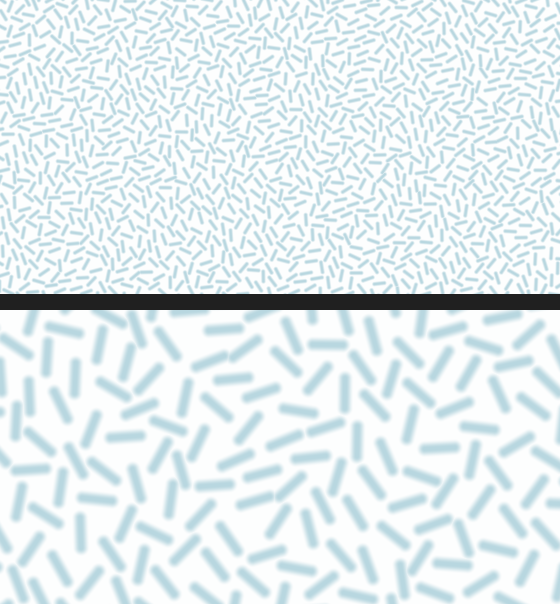
Top: the whole. Bottom: its middle third, enlarged.
Give the GLSL for this pattern, as a WebGL 2 fragment shader.

```glsl
#version 300 es
precision highp float;
// Short round-ended pale blue dashes scattered at all angles on white, without touching.

uniform vec2 u_resolution;
out vec4 fragColor;

const float PI = 3.14159265;
const float CELLS_ACROSS = 48.0;  // grid cells per canvas width
const float GRID_TILT = 0.47;     // hides the rows of the grid
const float HALF_LENGTH = 0.43;   // the rest is in cell units
const float RADIUS = 0.14;
const float SOFTNESS = 0.115;
const int CANDIDATES = 9;
const vec3 PAPER = vec3(0.993, 0.995, 0.995);
const vec3 INK = vec3(0.722, 0.842, 0.877);

float hash(vec2 p, float seed) {
    return fract(sin(dot(p, vec2(127.1, 311.7)) + seed * 74.7) * 43758.5453);
}

vec2 jitter(vec2 cell, float seed, float amount) {
    return (vec2(hash(cell, seed), hash(cell, seed + 0.37)) - 0.5) * 2.0 * amount;
}

mat2 rotation(float angle) {
    float c = cos(angle), s = sin(angle);
    return mat2(c, s, -s, c);
}

float cross2(vec2 a, vec2 b) {
    return a.x * b.y - a.y * b.x;
}

// A dash is stored as its two end points: xy and zw.
vec4 makeDash(vec2 center, float angle) {
    vec2 arm = HALF_LENGTH * vec2(cos(angle), sin(angle));
    return vec4(center - arm, center + arm);
}

float pointToDash(vec2 p, vec4 dash) {
    vec2 along = dash.zw - dash.xy;
    vec2 offset = p - dash.xy;
    float t = clamp(dot(offset, along) / dot(along, along), 0.0, 1.0);
    return length(offset - along * t);
}

// Smallest gap between two dashes, zero where they cross
float dashToDash(vec4 a, vec4 b) {
    vec2 u = a.zw - a.xy;
    vec2 v = b.zw - b.xy;
    float sideA = cross2(u, b.xy - a.xy) * cross2(u, b.zw - a.xy);
    float sideB = cross2(v, a.xy - b.xy) * cross2(v, a.zw - b.xy);
    if (sideA < 0.0 && sideB < 0.0) return 0.0;
    return min(min(pointToDash(a.xy, b), pointToDash(a.zw, b)),
               min(pointToDash(b.xy, a), pointToDash(b.zw, a)));
}

// Even cells: free position and angle
vec4 freeDash(vec2 cell) {
    vec2 center = cell + 0.5 + jitter(cell, 1.0, 0.14);
    return makeDash(center, PI * hash(cell, 2.0));
}

// Odd cells: the candidate that keeps most clear of the four even neighbours
vec4 fittedDash(vec2 cell) {
    vec4 neighbours[4];
    neighbours[0] = freeDash(cell + vec2(1.0, 0.0));
    neighbours[1] = freeDash(cell - vec2(1.0, 0.0));
    neighbours[2] = freeDash(cell + vec2(0.0, 1.0));
    neighbours[3] = freeDash(cell - vec2(0.0, 1.0));

    vec4 best = vec4(0.0);
    float bestGap = -1.0;
    float startAngle = hash(cell, 3.0);
    for (int i = 0; i < CANDIDATES; i++) {
        float k = float(i);
        vec2 center = cell + 0.5 + jitter(cell, 4.0 + k, 0.18);
        vec4 dash = makeDash(center, PI * (startAngle + k / float(CANDIDATES)));
        float gap = 10.0;
        for (int n = 0; n < 4; n++) gap = min(gap, dashToDash(dash, neighbours[n]));
        if (gap > bestGap) {
            bestGap = gap;
            best = dash;
        }
    }
    return best;
}

// Distance to the edge of the nearest dash
float dashField(vec2 p) {
    vec2 home = floor(p);
    float nearest = 10.0;
    for (int y = -1; y <= 1; y++) {
        for (int x = -1; x <= 1; x++) {
            vec2 cell = home + vec2(float(x), float(y));
            if (distance(p, cell + 0.5) > 1.0) continue;
            bool even = mod(cell.x + cell.y, 2.0) < 0.5;
            vec4 dash = even ? freeDash(cell) : fittedDash(cell);
            nearest = min(nearest, pointToDash(p, dash));
        }
    }
    return nearest - RADIUS;
}

void main() {
    vec2 uv = gl_FragCoord.xy / u_resolution.x;
    vec2 p = rotation(GRID_TILT) * uv * CELLS_ACROSS;
    float coverage = 1.0 - smoothstep(-SOFTNESS, SOFTNESS, dashField(p));
    fragColor = vec4(mix(PAPER, INK, coverage), 1.0);
}
```
